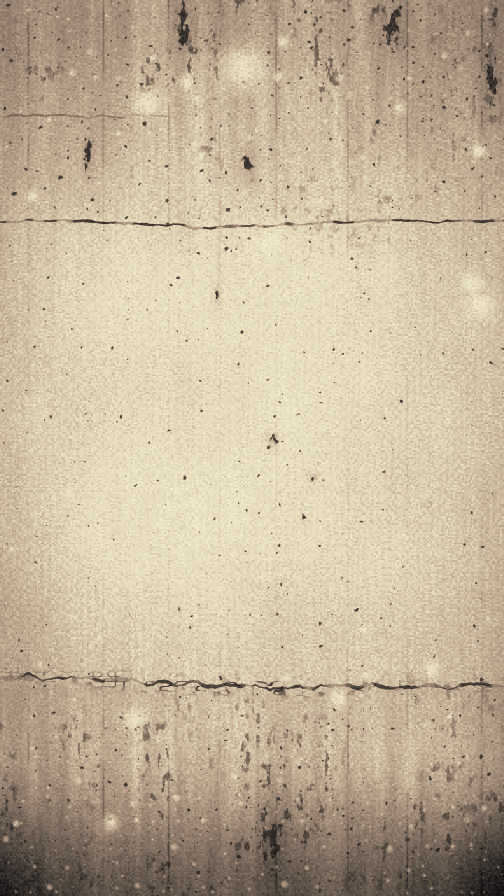
A WebGL 2 fragment shader for this texture:

```glsl
#version 300 es
precision highp float;
// Weathered concrete wall: a tone field (vignette, board seams, stains, cracks,
// pits and grain) is built first, then coloured through a sepia ramp.
// Soft dust glows are laid over it. Lengths are in canvas heights, origin lower left.
uniform vec2 u_resolution;
out vec4 outColor;

const vec3 INK = vec3(.20, .18, .17);
const vec3 SHADE = vec3(.36, .32, .28);
const vec3 EARTH = vec3(.55, .47, .41);
const vec3 TAN = vec3(.71, .62, .53);
const vec3 SAND = vec3(.82, .75, .64);
const vec3 CREAM = vec3(.89, .85, .73);
const vec3 GLOW = vec3(.96, .94, .80);
const float GRAIN = .17;
const float GRAIN_CELLS = 512.;
const float BOARD_WIDTH = .0716;
const float UPPER_CRACK = .753;
const float LOWER_CRACK = .245;

// Landmark stains: centre, radii
const vec4 STAINS[9] = vec4[9](
  vec4(.203, .972, .017, .040), vec4(.098, .830, .007, .028),
  vec4(.276, .815, .011, .026), vec4(.440, .972, .024, .046),
  vec4(.548, .915, .014, .050), vec4(.242, .669, .005, .016),
  vec4(.305, .509, .008, .011), vec4(.349, .467, .007, .006),
  vec4(.303, .060, .022, .065));
// Large glows: centre, radius
const vec3 GLOWS[14] = vec3[14](
  vec3(.271, .924, .024), vec3(.165, .885, .014), vec3(.208, .908, .008),
  vec3(.150, .197, .012), vec3(.124, .082, .009), vec3(.302, .729, .022),
  vec3(.527, .684, .012), vec3(.536, .659, .015), vec3(.378, .221, .009),
  vec3(.482, .253, .008), vec3(.447, .879, .006), vec3(.534, .831, .008),
  vec3(.036, .781, .006), vec3(.316, .953, .006));

float hash(vec2 p) { return fract(sin(dot(p, vec2(127.1, 311.7))) * 43758.5453); }

float noise(vec2 p) {
  vec2 i = floor(p), f = fract(p);
  f = f * f * (3. - 2. * f);
  return mix(mix(hash(i), hash(i + vec2(1, 0)), f.x),
             mix(hash(i + vec2(0, 1)), hash(i + vec2(1, 1)), f.x), f.y);
}

float fbm(vec2 p) {
  float sum = 0., amp = .53;
  for (int i = 0; i < 4; i++) { sum += amp * noise(p); p = p * 2.03 + 17.3; amp *= .5; }
  return sum;
}

// One randomly placed round dot in some cells of a grid
float dots(vec2 p, float cells, float chance, float radius, float blur, float seed) {
  vec2 g = p * cells, id = floor(g) + seed;
  vec2 spot = .2 + .6 * vec2(hash(id + 3.1), hash(id + 8.7));
  float size = hash(id + 5.9);
  float r = radius * (.4 + .9 * size * size);
  float d = length(fract(g) - spot) / cells;
  return step(hash(id), chance) * (1. - smoothstep(r - blur, r + blur, d));
}

// Thin jagged horizontal line that thins out and breaks in places
float crack(vec2 p, float level, float wander, float width, float seed, float px) {
  float h = level + wander * (fbm(vec2(p.x * 60., seed)) - .5);
  float w = width * noise(vec2(p.x * 130., seed + 7.));
  float ink = .3 + .7 * smoothstep(.25, .6, noise(vec2(p.x * 90., seed + 3.)));
  return ink * (1. - smoothstep(w, w + 1.2 * px, abs(p.y - h)));
}

vec3 sepia(float t) {
  vec3 c = INK * clamp(t / .2, .35, 1.);
  c = mix(c, SHADE, clamp((t - .20) / .16, 0., 1.));
  c = mix(c, EARTH, clamp((t - .36) / .19, 0., 1.));
  c = mix(c, TAN, clamp((t - .55) / .16, 0., 1.));
  c = mix(c, SAND, clamp((t - .71) / .11, 0., 1.));
  c = mix(c, CREAM, clamp((t - .82) / .07, 0., 1.));
  return mix(c, GLOW, clamp((t - .89) / .13, 0., 1.));
}

void main() {
  float px = 1. / u_resolution.y;
  vec2 p = gl_FragCoord.xy * px;
  float edge = pow(abs(2. * gl_FragCoord.x / u_resolution.x - 1.), 3.);
  float low = 1. - smoothstep(.05, .27, p.y);
  float worn = max(smoothstep(.64, .98, p.y), 1. - smoothstep(.12, .30, p.y));

  // Broad light and shade
  float tone = .925 - .20 * smoothstep(.66, 1.02, p.y) - .13 * edge;
  tone -= .07 * (1. - smoothstep(.24, .42, p.y));
  tone -= .05 * (1. - smoothstep(.228, .245, p.y));
  tone -= (.42 + .20 * edge) * (1. - smoothstep(-.03, .17, p.y));
  tone += .09 * (fbm(p * 9.) - .5);

  // Rain streaks and board seams
  tone -= (.03 + .17 * worn) * (fbm(vec2(p.x * 85., p.y * 7.)) - .45);
  float board = floor(p.x / BOARD_WIDTH);
  float seamX = (board + .3 + .4 * hash(vec2(board, 4.))) * BOARD_WIDTH;
  float seam = 1. - smoothstep(.0003, .0003 + 1.3 * px, abs(p.x - seamX));
  tone -= seam * (.04 + .13 * worn) * smoothstep(.3, .75, fbm(vec2(board, p.y * 30.)));

  // Stains with ragged cores and soft halos, then loose soot
  float dark = 0.;
  float rag = fbm(p * vec2(210., 130.));
  for (int i = 0; i < 9; i++) {
    vec4 s = STAINS[i];
    float d = length((p - s.xy) / s.zw);
    dark = max(dark, .85 * smoothstep(0., .18, .74 - .6 * d - rag));
    tone -= .09 * exp(-d * d);
  }
  float sootArea = smoothstep(.45, .7, fbm(p * vec2(22., 12.) + 9.));
  dark = max(dark, .6 * worn * sootArea * smoothstep(.60, .74, fbm(p * vec2(170., 90.) + 5.)));

  // Cracks: a fine upper one, a crumbling lower one, a faint ledge at the top left
  float sag = .007 * exp(-pow((p.x - .25) / .09, 2.));
  dark = max(dark, .85 * crack(p, UPPER_CRACK - sag, .006, .0012, 2., px));
  float lower = LOWER_CRACK - .012 * smoothstep(0., .30, p.x);
  dark = max(dark, .8 * crack(p, lower, .012, .0018, 11., px));
  float crumbleSpan = .3 + .7 * smoothstep(.06, .2, p.x) * (1. - smoothstep(.33, .42, p.x));
  float worm = 1. - smoothstep(.05, .14, abs(noise(p * vec2(120., 190.)) - .5));
  worm *= smoothstep(.35, .6, noise(p * vec2(65., 90.) + 6.));
  dark = max(dark, worm * crumbleSpan * exp(-pow((p.y - lower) / .0085, 2.)));
  float ledge = crack(p, .870, .006, .0008, 23., px);
  dark = max(dark, .4 * ledge * (1. - smoothstep(.12, .24, p.x)));

  // Pits, finer and denser with each layer
  vec2 warped = p + .0025 * (vec2(noise(p * 300.), noise(p * 300. + 40.)) - .5);
  for (int i = 0; i < 3; i++) {
    float k = float(i);
    float chance = .06 + (.09 + .06 * k) * worn;
    dark = max(dark, .8 * dots(warped, 34. + 27. * k, chance, .0020 - .0004 * k, .7 * px, 31. * k));
  }
  tone = mix(tone, .15, clamp(dark, 0., 1.));

  // Dust: large glows, then scattered specks
  float light = 0.;
  for (int i = 0; i < 14; i++) {
    vec3 g = GLOWS[i];
    float d = length(p - g.xy) / g.z;
    light = max(light, .8 * exp(-d * d * (.8 + .5 * rag)));
  }
  for (int i = 0; i < 3; i++) {
    float k = float(i);
    float chance = .03 + .14 * worn + .12 * low * k;
    light = max(light, .55 * dots(p, 17. + 26. * k, chance, .0048 - .0018 * k, .003 - .0008 * k, 57. + 19. * k));
  }
  tone = mix(tone, .97, light);

  // Film grain
  vec2 cell = floor(p * GRAIN_CELLS);
  tone += GRAIN * (.5 * (hash(cell) + hash(cell + 91.)) - .5);
  outColor = vec4(sepia(tone), 1.);
}
```
